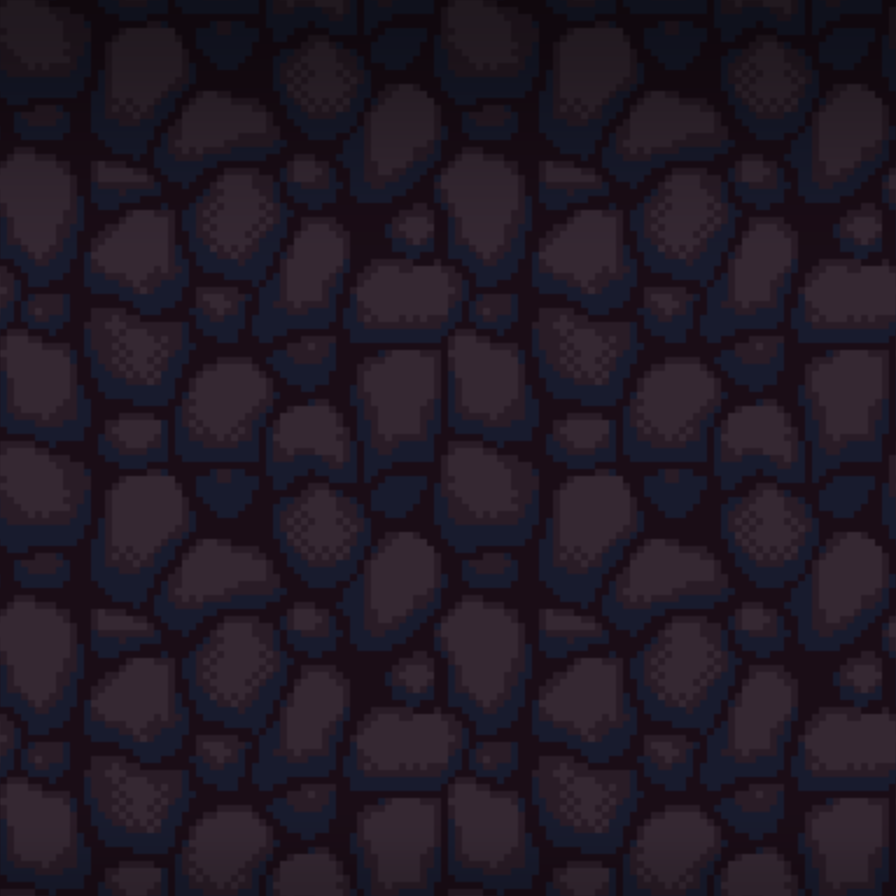
Write a Shadertoy shader that draws this texture.

```glsl
// Dark cobblestone wall in chunky pixel art: a 64-cell tile repeated two by two.

const float TILE = 64.0;         // cells per repeat
const float SITES = 5.0;         // stone sites per repeat, each way

vec2 hash2(vec2 p) {
    vec3 h = fract(p.xyx * vec3(0.1031, 0.1030, 0.0973));
    h += dot(h, h.yzx + 33.33);
    return fract((h.xx + h.yz) * h.zy);
}

// Gradient noise that wraps every "period" lattice steps
float corner(vec2 lattice, vec2 offset, float period) {
    return dot(hash2(mod(lattice, period) + 17.0) * 2.0 - 1.0, offset);
}

float gradientNoise(vec2 p, float period) {
    vec2 i = floor(p), f = fract(p);
    vec2 u = f * f * f * (f * (f * 6.0 - 15.0) + 10.0);
    vec2 e = vec2(0.0, 1.0);
    return mix(mix(corner(i, f, period), corner(i + e.yx, f - e.yx, period), u.x),
               mix(corner(i + e, f - e, period), corner(i + 1.0, f - 1.0, period), u.x), u.y);
}

float ellipseDistance(vec2 p, vec2 radii) {
    float k = length(p / radii);
    return k * (k - 1.0) / max(length(p / (radii * radii)), 0.001);
}

float smoothMin(float a, float b, float k) {
    float h = max(k - abs(a - b), 0.0) / k;
    return min(a, b) - h * h * k * 0.25;
}

// Flat colour of one art cell
vec3 cellColor(vec2 cell) {
    vec2 p = mod(cell + 0.5, TILE);
    float wobble = gradientNoise(p / 4.0, 16.0);
    vec2 q = p + 2.2 * vec2(gradientNoise(p / 8.0, 8.0), gradientNoise(p / 8.0 + 3.0, 8.0));

    // Nearest two stones; columns are staggered, odd rows hold pebbles
    float pitch = TILE / SITES;
    float nearest = 99.0, second = 99.0, drop = 0.0, grain = 0.0;
    for (float x = -1.0; x <= 1.0; x++) {
        float column = floor(q.x / pitch) + x;
        float columnId = mod(column, SITES);
        float shift = columnId * 0.3 * TILE;
        for (float y = -1.0; y <= 1.0; y++) {
            float row = floor((q.y - shift) / pitch) + y;
            vec2 id = vec2(columnId, mod(row, SITES));
            vec2 jitter = hash2(id + 3.0), size = hash2(id + 41.0);
            vec2 center = (vec2(column, row) + 0.5 + 0.36 * (jitter - 0.5)) * pitch + vec2(0.0, shift);

            vec2 radii = vec2(5.2, 8.0) + vec2(1.8, 3.0) * size;
            if (size.x > 0.75) radii = vec2(8.8, 6.4);
            if (mod(id.y, 2.0) > 0.5) radii = vec2(2.7, 3.0) + 1.4 * size;

            vec2 d = q - center;
            float tilt = (jitter.y - 0.5) * 0.8;
            vec2 local = mat2(cos(tilt), -sin(tilt), sin(tilt), cos(tilt)) * d;
            float dist = ellipseDistance(local, radii);
            if (dist < nearest) {
                second = nearest;
                nearest = dist;
                drop = -d.y / radii.y;
                grain = jitter.x;
            } else {
                second = min(second, dist);
            }
        }
    }

    // Depth inside the stone, with rounded corners
    float depth = smoothMin((second - nearest) * 0.5 - 0.6, 1.5 - nearest, 1.6) + 0.5 * wobble;

    // Shadow bands thicken toward the foot; a checker dithers the upper band
    float low = smoothstep(-0.7, 0.9, drop);
    float checker = mod(cell.x + cell.y, 2.0) - 0.5;
    float blueBand = mix(0.0, 2.7, low) + 0.6 * wobble;
    float brownBand = mix(0.8, 4.6, low) + 1.5 * wobble + checker * grain * low * 3.0;

    vec3 color = vec3(0.100, 0.050, 0.085);                             // mortar
    if (depth > 0.0) color = vec3(0.095, 0.105, 0.175);                 // blue shade
    if (depth > blueBand && depth > 0.0) color = vec3(0.160, 0.108, 0.148);
    if (depth > max(brownBand, blueBand)) color = vec3(0.208, 0.157, 0.198);
    return color;
}

void mainImage(out vec4 fragColor, in vec2 fragCoord) {
    vec2 uv = fragCoord / iResolution.xy;
    vec2 grid = uv * TILE * 2.0 - 0.5;
    vec2 cell = floor(grid);

    // Blend neighbouring cells over a narrow soft seam
    vec2 seam = max(vec2(0.3), TILE * 2.0 / iResolution.xy);
    vec2 f = clamp((fract(grid) - 0.5) / seam + 0.5, 0.0, 1.0);
    vec3 color = mix(mix(cellColor(cell), cellColor(cell + vec2(1, 0)), f.x),
                     mix(cellColor(cell + vec2(0, 1)), cellColor(cell + 1.0), f.x), f.y);

    // Shade falling from the top, and a little at the foot
    color *= mix(0.62, 1.0, smoothstep(0.0, 0.3, 1.0 - uv.y));
    color *= mix(0.85, 1.0, smoothstep(0.0, 0.09, uv.y));
    fragColor = vec4(color, 1.0);
}
```
